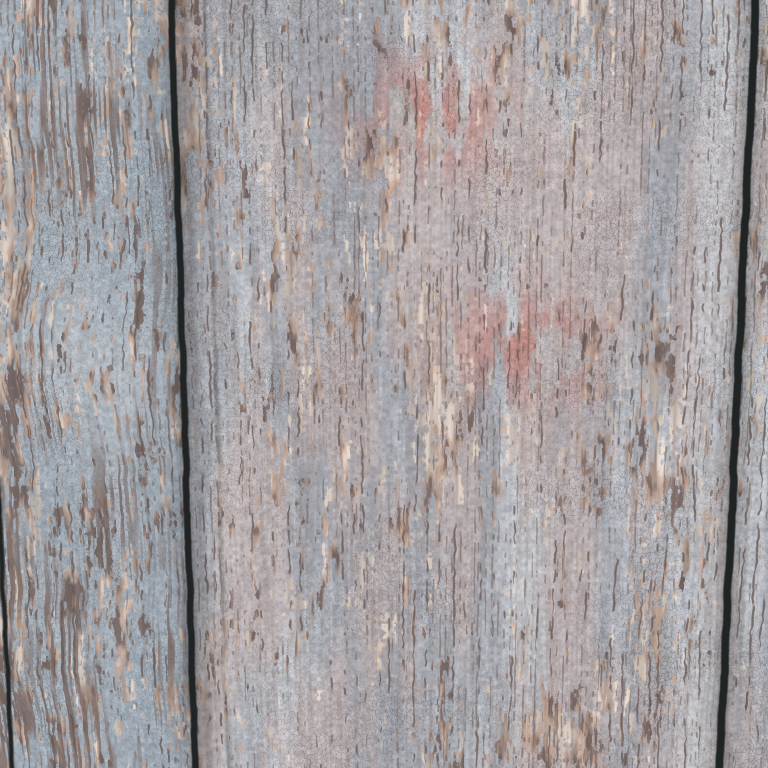
A Shadertoy shader for this texture:

```glsl
// Weathered wooden boards under flaking blue-grey paint, split by two dark leaning gaps.
// Stretched noise makes grain and flakes, cell borders make the crazed paint,
// and jittered columns make the broken vertical cracks.

const vec3 PAINT_GREY = vec3(0.64, 0.65, 0.68);
const vec3 PAINT_PALE = vec3(0.80, 0.815, 0.835);
const vec3 PAINT_BLUE = vec3(0.63, 0.685, 0.73);
const vec3 PAINT_PINK = vec3(0.75, 0.695, 0.69);
const vec3 OLD_RED = vec3(0.77, 0.52, 0.49);
const vec3 WOOD_CREAM = vec3(0.88, 0.82, 0.77);
const vec3 WOOD_TAN = vec3(0.76, 0.64, 0.57);
const vec3 WOOD_BROWN = vec3(0.46, 0.39, 0.37);
const vec3 GAP_DARK = vec3(0.13, 0.14, 0.14);

float hash(vec2 p) {
    vec3 q = fract(p.xyx * vec3(0.1031, 0.1030, 0.0973));
    q += dot(q, q.yzx + 33.33);
    return fract((q.x + q.y) * q.z);
}

float noise(vec2 p) {
    vec2 i = floor(p), f = fract(p);
    f = f * f * (3.0 - 2.0 * f);
    return mix(mix(hash(i), hash(i + vec2(1, 0)), f.x),
               mix(hash(i + vec2(0, 1)), hash(i + vec2(1, 1)), f.x), f.y);
}

float fbm(vec2 p) {
    float sum = 0.0, gain = 0.53;
    for (int i = 0; i < 4; i++) {
        sum += gain * noise(p);
        p = p * 2.03 + 17.3;
        gain *= 0.5;
    }
    return sum;
}

// Soft round mask, 1 at its centre
float blob(vec2 p, vec2 centre, vec2 radius) {
    vec2 d = (p - centre) / radius;
    return exp(-dot(d, d));
}

// Distance between the two nearest cell points: near 0 on cell borders
float crazing(vec2 p) {
    vec2 cell = floor(p), f = fract(p);
    float near = 9.0, second = 9.0;
    for (int y = -1; y <= 1; y++)
    for (int x = -1; x <= 1; x++) {
        vec2 o = vec2(x, y), id = cell + o;
        float d = length(o + vec2(hash(id), hash(id + 57.0)) - f);
        second = min(second, max(near, d));
        near = min(near, d);
    }
    return second - near;
}

// Broken vertical cracks of uneven width, one per jittered column
float cracks(vec2 p, float columns, float dashes, float width, float cover, float soft) {
    float x = p.x * columns + 0.5 * (noise(vec2(p.x * 9.0, p.y * 7.0)) - 0.5);
    float id = floor(x);
    float centre = 0.25 + 0.5 * hash(vec2(id, columns)) + 0.14 * (noise(vec2(id, p.y * 130.0)) - 0.5);
    float d = abs(fract(x) - centre) / columns;
    float dash = noise(vec2(id * 7.0, p.y * dashes)) * 0.5 + noise(vec2(id * 3.0, p.y * dashes * 5.0)) * 0.5;
    dash += 0.25 * (hash(vec2(id, 5.0)) - 0.5) + 0.3 * (noise(p * vec2(12, 5)) - 0.5);
    float shown = smoothstep(1.0 - cover, 1.12 - cover, dash);
    width *= 0.5 + noise(vec2(id, p.y * 90.0));
    return shown * (1.0 - smoothstep(width - soft, width + soft, d));
}

float stripe(float d, float halfWidth, float soft) {
    return 1.0 - smoothstep(halfWidth - soft, halfWidth + soft, abs(d));
}

void mainImage(out vec4 fragColor, in vec2 fragCoord) {
    vec2 uv = fragCoord / iResolution.xy;
    float soft = 0.8 / iResolution.y;

    // Leaning board edges and grain coordinates that follow them
    float ragged = 0.004 * (fbm(vec2(uv.y * 30.0, 4.0)) - 0.5);
    float leftGap = 0.254 - 0.029 * uv.y - 0.002 * uv.y * uv.y + ragged;
    float rightGap = 0.937 + 0.047 * uv.y - ragged;
    float across = (uv.x - leftGap) / (rightGap - leftGap);
    float leftBoard = step(across, 0.0);
    vec2 grain = vec2(0.24 + 0.72 * across, uv.y);
    float knot = blob(uv, vec2(0.10, 0.52), vec2(0.13, 0.10));
    grain.x += leftBoard * (0.018 * knot + 0.012 * (noise(uv * vec2(5, 7)) - 0.5));

    // Paint: long soft streaks, broad tints and fine grit
    float fine = noise(grain * vec2(210, 12));
    float grit = fbm(uv * 200.0);
    float broad = fbm(grain * vec2(13, 2.5) + 3.0);
    vec3 paint = mix(PAINT_GREY, PAINT_PALE, smoothstep(0.3, 0.85, broad * 0.75 + fine * 0.25));
    paint = mix(paint, PAINT_PINK, 0.7 * smoothstep(0.4, 0.65, fbm(grain * vec2(20, 4) + 31.0)));
    paint = mix(paint, PAINT_BLUE, leftBoard * 0.7);
    paint = mix(paint, PAINT_PALE, 0.7 * exp(-pow((across - 0.95) / 0.045, 2.0)) + 0.4 * knot);
    paint = mix(paint, PAINT_PALE, 0.5 * blob(uv, vec2(0.32, 0.80), vec2(0.05, 0.11)));
    float red = blob(uv, vec2(0.56, 0.85), vec2(0.09, 0.08)) + blob(uv, vec2(0.68, 0.55), vec2(0.10, 0.07));
    paint = mix(paint, OLD_RED, 0.8 * red * smoothstep(0.38, 0.62, fbm(grain * vec2(60, 22) + 8.0)));
    paint *= 0.86 + 0.28 * grit;
    paint *= 1.0 - 0.16 * (1.0 - smoothstep(0.0, 0.22, crazing(uv * vec2(200, 160)))) * noise(uv * 14.0);

    // Flakes expose cream, tan or brown wood
    float worn = fbm(grain * vec2(14, 4) + 50.0) - 0.5;
    worn += 0.35 * blob(uv, vec2(0.65, 0.40), vec2(0.06, 0.19)) + 0.3 * blob(uv, vec2(0.70, 0.03), vec2(0.06, 0.06));
    worn += 0.08 * leftBoard + 0.25 * blob(uv, vec2(0.01, 0.4), vec2(0.05, 0.5)) + 0.3 * blob(uv, vec2(0.48, 0.80), vec2(0.03));
    float streak = 0.35 * noise(grain * vec2(130, 22)) + 0.35 * noise(grain * vec2(260, 75)) + 0.3 * grit;
    float flake = smoothstep(0.59, 0.70, streak + 0.5 * worn);
    float age = fbm(grain * vec2(70, 22) + 70.0) - 0.06 * leftBoard;
    vec3 wood = mix(WOOD_BROWN, WOOD_TAN, smoothstep(0.30, 0.46, age));
    wood = mix(wood, WOOD_CREAM, smoothstep(0.46, 0.62, age)) * (0.80 + 0.3 * fine);
    vec3 color = mix(paint, wood, flake * 0.85);

    // Open grain, dense on the narrow board, and dark cracks
    float ridges = smoothstep(0.45, 0.8, noise(grain * vec2(300, 14) + 9.0));
    float openness = smoothstep(0.25, 0.65, fbm(grain * vec2(14, 6) + 90.0)) * (1.0 - 0.8 * knot);
    color = mix(color, WOOD_BROWN, ridges * mix(0.14, 0.80 * openness, leftBoard));
    color = mix(color, WOOD_BROWN * 0.85, 0.75 * cracks(grain, 60.0, 16.0, 0.0011, 0.42, soft));
    color = mix(color, WOOD_BROWN, 0.6 * cracks(grain + 0.37, 115.0, 30.0, 0.0009, 0.40, soft));

    // Rounded bead beside the left gap, then shadowed board edges
    float bead = uv.x - leftGap;
    color *= 1.0 - 0.22 * stripe(bead - 0.043, 0.002, 0.004) - 0.12 * stripe(bead - 0.017, 0.006, 0.014);
    float edge = min(abs(bead), abs(uv.x - rightGap));
    color *= 1.0 - 0.38 * exp(-edge * 95.0);

    // Dark gaps, with a short one at the lower left corner
    float gap = max(stripe(bead, 0.0042, 0.0015), stripe(uv.x - rightGap, 0.005, 0.0015));
    gap = max(gap, stripe(uv.x - 0.016 + 0.052 * uv.y + ragged, 0.003, 0.002));
    color = mix(color, GAP_DARK, gap);
    fragColor = vec4(clamp(color, 0.0, 1.0), 1.0);
}
```
